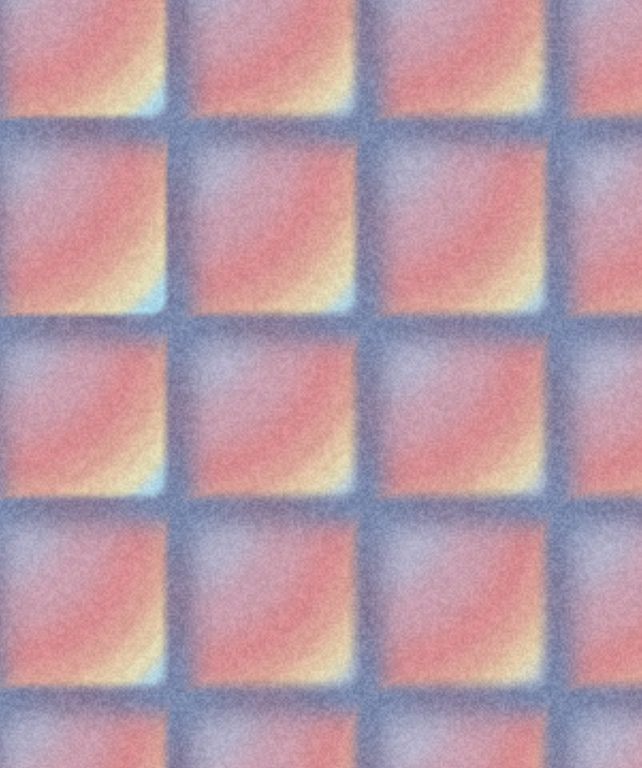
Write a Shadertoy shader that draws this pattern.

```glsl
#define PITCH 0.2472        // tile spacing, in canvas heights
#define SEAM vec2(0.229, 0.165) // first seam, from the top left
#define EDGE 0.955          // far edge of a tile inside its cell
#define CORNER 0.09         // corner radius
#define SHADOW 0.125        // reach of the shade past each seam
#define SOFT_BLUR 0.045
#define CRISP_BLUR 0.016
#define GRAIN_SCALE 360.0
#define GRAIN 0.11

const float TAU = 6.2831853;

float hash(vec2 p) {
    vec3 h = fract(vec3(p.xyx) * 0.1031);
    h += dot(h, h.yzx + 33.33);
    return fract((h.x + h.y) * h.z);
}

float noise(vec2 p) {
    vec2 i = floor(p), f = fract(p);
    f = f * f * (3.0 - 2.0 * f);
    return mix(mix(hash(i), hash(i + vec2(1, 0)), f.x),
               mix(hash(i + vec2(0, 1)), hash(i + vec2(1, 1)), f.x), f.y);
}

// Blue to rose to cream to cyan along the tile diagonal
vec3 glowRamp(float t) {
    const float stops[8] = float[8](0.0, 0.3, 0.6, 0.84, 0.98, 1.10, 1.19, 1.30);
    const vec3 colours[8] = vec3[8](
        vec3(0.61, 0.70, 0.82), vec3(0.71, 0.70, 0.79),
        vec3(0.79, 0.62, 0.68), vec3(0.84, 0.55, 0.57),
        vec3(0.85, 0.63, 0.59), vec3(0.88, 0.77, 0.65),
        vec3(0.88, 0.85, 0.71), vec3(0.67, 0.85, 0.92));
    vec3 colour = colours[0];
    for (int i = 1; i < 8; i++)
        colour = mix(colour, colours[i], smoothstep(stops[i - 1], stops[i], t));
    return colour;
}

void mainImage(out vec4 fragColor, in vec2 fragCoord) {
    vec2 p = fragCoord / iResolution.y;
    vec2 down = vec2(p.x, 1.0 - p.y);

    // One row is stretched a little
    float bump = (down.y - 0.413) / 0.1;
    down.y -= 0.010 * exp(-bump * bump);

    vec2 grid = (down - SEAM) / PITCH + 1.0;
    vec2 id = floor(grid), q = fract(grid);

    // Tiles are crisper and brighter at the left and in the second row
    float rowGap = id.y - 1.0;
    float crisp = 0.58 * exp(-id.x) + 0.36 * exp(-rowGap * rowGap)
                + 0.08 * hash(id + 7.0);
    crisp = clamp(crisp, 0.0, 1.0);

    // Tile gradient, with a lavender far corner on the dull tiles
    float t = length(q) + mix(-0.03, 0.05, crisp);
    vec3 colour = glowRamp(t);
    float farCorner = smoothstep(1.14, 1.3, length(q));
    colour = mix(colour, vec3(0.77, 0.76, 0.80), farCorner * (1.0 - crisp) * 0.8);

    // Seam shade: steel blue at crossings, mauve slate between them
    vec2 nearSeam = 0.5 + 0.5 * cos(TAU * q);
    vec3 slate = mix(vec3(0.54, 0.49, 0.60), vec3(0.48, 0.54, 0.68),
                     nearSeam.x * nearSeam.y);
    slate = mix(slate, vec3(0.48, 0.53, 0.67), 0.3 * smoothstep(0.3, 0.75, p.x));

    // Long fade after the seam, short rounded edge before it
    vec2 fade = exp(-q * q / (SHADOW * SHADOW));
    float shade = 1.0 - (1.0 - fade.x) * (1.0 - fade.y);
    float edge = length(max(q - (EDGE - CORNER), 0.0)) - CORNER;
    float blur = mix(SOFT_BLUR, CRISP_BLUR, crisp);
    shade = max(shade, smoothstep(-1.8 * blur, blur, edge));
    colour = mix(colour, slate, shade);

    // Paper grain, heavier in the seams
    float grain = 0.65 * noise(p * GRAIN_SCALE)
                + 0.35 * noise(p * GRAIN_SCALE * 0.47 + 31.0) - 0.5;
    colour += grain * GRAIN * mix(1.0, 1.4, shade);

    fragColor = vec4(clamp(colour, 0.0, 1.0), 1.0);
}
```
